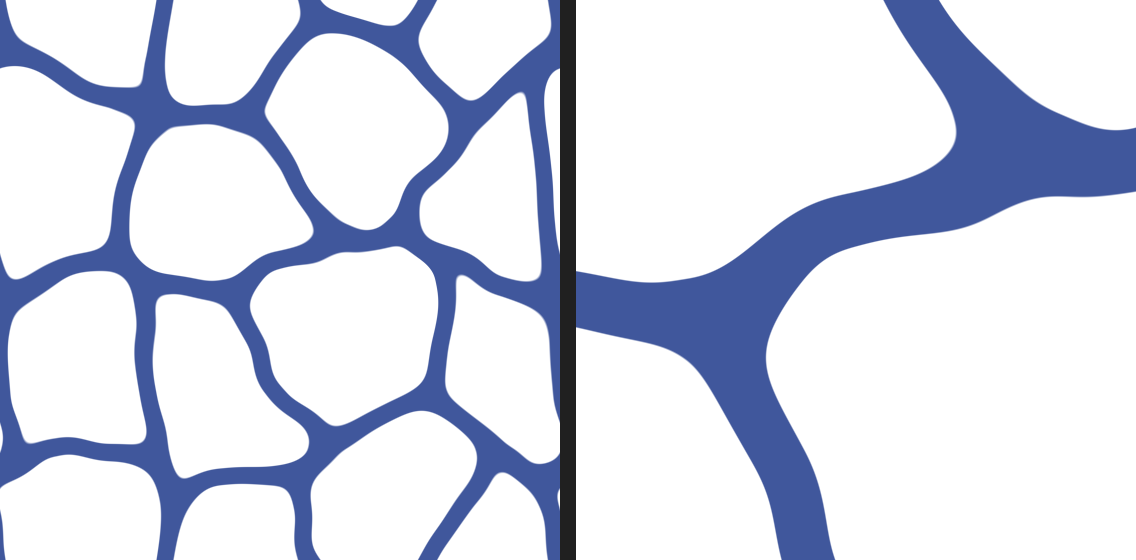
Left: the whole. Right: its middle third, enlarged.
This pattern is drawn by a WebGL 1 fragment shader. Its source:

```glsl
precision highp float;
// Wobbly blue network of bands between white, rounded cells.
// Distance to the walls of a wrapping Voronoi diagram, seen through a
// smooth periodic warp and blended so that the junctions get fillets.

uniform vec2 u_resolution;

const vec2 GRID = vec2(4.0, 3.0);

vec2 hash2(vec2 cell, float seed) {
  vec3 q = fract(cell.xyx * vec3(0.1031, 0.1030, 0.0973) + seed);
  q += dot(q, q.yzx + 33.33);
  return fract((q.xx + q.yz) * q.zy);
}

// Two channels of value noise in -1..1, repeating after "period" cells.
vec2 wrappedNoise(vec2 p, float period, float seed) {
  p *= period;
  vec2 i = floor(p), f = p - i;
  vec2 u = f * f * f * (f * (f * 6.0 - 15.0) + 10.0);
  vec2 a = hash2(mod(i, period), seed);
  vec2 b = hash2(mod(i + vec2(1.0, 0.0), period), seed);
  vec2 c = hash2(mod(i + vec2(0.0, 1.0), period), seed);
  vec2 d = hash2(mod(i + 1.0, period), seed);
  return 2.0 * mix(mix(a, b, u.x), mix(c, d, u.x), u.y) - 1.0;
}

vec2 warp(vec2 p) {
  return p + 0.045 * wrappedNoise(p, 5.0, 0.37)
           + 0.018 * wrappedNoise(p, 10.0, 0.71);
}

// Jittered cell centre; alternate columns are staggered.
vec2 site(vec2 cell) {
  vec2 jitter = 0.8 * (hash2(mod(cell, GRID), 0.13) - 0.5);
  float stagger = 0.5 * mod(cell.x, 2.0) - 0.25;
  return (cell + 0.5 + jitter + vec2(0.0, stagger)) / GRID;
}

float wallDistance(vec2 p) {
  // Warped position and the stretch of the warp along x and y.
  const float STEP = 0.002;
  vec2 w = warp(p);
  vec2 stretchX = (warp(p + vec2(STEP, 0.0)) - w) / STEP;
  vec2 stretchY = (warp(p + vec2(0.0, STEP)) - w) / STEP;

  // Nearest site.
  vec2 home = floor(w * GRID), nearCell = home, nearSite = vec2(0.0);
  float nearest = 9.0;
  for (int y = -2; y <= 2; y++) {
    for (int x = -2; x <= 2; x++) {
      vec2 cell = home + vec2(float(x), float(y));
      vec2 s = site(cell);
      float d = distance(s, w);
      if (d < nearest) {
        nearest = d;
        nearCell = cell;
        nearSite = s;
      }
    }
  }

  // Smooth minimum of the distances to the bisectors around it,
  // corrected for the stretch to keep the band width even.
  float sum = 0.0;
  for (int y = -2; y <= 2; y++) {
    for (int x = -2; x <= 2; x++) {
      if (x == 0 && y == 0) continue;
      vec2 s = site(nearCell + vec2(float(x), float(y)));
      vec2 n = normalize(s - nearSite);
      float stretch = length(vec2(dot(n, stretchX), dot(n, stretchY)));
      float d = dot(0.5 * (s + nearSite) - w, n);
      sum += exp(-65.0 * d / max(mix(1.0, stretch, 0.85), 0.35));
    }
  }
  return -log(sum) / 65.0;
}

void main() {
  vec2 p = gl_FragCoord.xy / u_resolution;
  float pixel = 1.0 / min(u_resolution.x, u_resolution.y);
  float open = smoothstep(-0.9 * pixel, 0.9 * pixel, wallDistance(p) - 0.0155);
  vec3 blue = vec3(0.25, 0.34, 0.61);
  gl_FragColor = vec4(mix(blue, vec3(1.0), open), 1.0);
}
```
